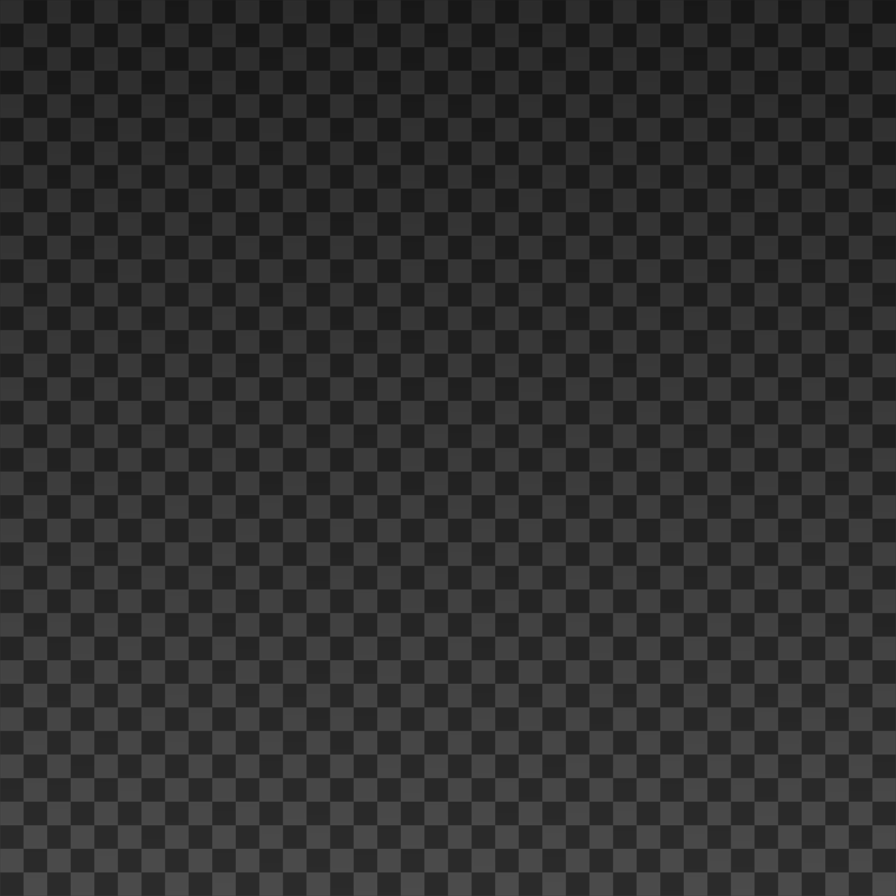
Write a Shadertoy shader that draws this pattern.

```glsl
// Charcoal checkerboard of 38 by 38 squares, fading from near black at the top to grey at the bottom.
#define CELLS 38.0
#define DARK_BOTTOM 0.168
#define DARK_TOP 0.090
#define LIGHT_BOTTOM 0.293
#define LIGHT_TOP 0.174
#define EDGE_SOFTNESS 0.03
#define RIM_WIDTH 0.07
#define RIM_GAIN 0.006
#define CELL_VARIATION 0.004

// Sine-free hash of a cell index, 0 to 1
float hash21(vec2 p) {
    vec3 q = fract(vec3(p.xyx) * 0.1031);
    q += dot(q, q.yzx + 33.33);
    return fract((q.x + q.y) * q.z);
}

// Distance to the nearest cell border on each axis, in cells
vec2 borderDistance(vec2 p) {
    return 0.5 - abs(fract(p) - 0.5);
}

// Antialiased checker: 0 on dark squares, 1 on light ones
float checker(vec2 p, float halfWidth) {
    vec2 parity = 1.0 - 2.0 * mod(floor(p), 2.0);
    vec2 wave = parity * clamp(borderDistance(p) / halfWidth, 0.0, 1.0);
    return 0.5 - 0.5 * wave.x * wave.y;
}

void mainImage(out vec4 fragColor, in vec2 fragCoord) {
    vec2 uv = fragCoord / iResolution.xy;
    vec2 grid = uv * CELLS;
    float pixel = CELLS / min(iResolution.x, iResolution.y);

    // Vertical fade of both tones
    float dark = mix(DARK_BOTTOM, DARK_TOP, uv.y);
    float light = mix(LIGHT_BOTTOM, LIGHT_TOP, uv.y);

    // Squares
    float lightMask = checker(grid, max(0.5 * pixel, EDGE_SOFTNESS));
    float shade = mix(dark, light, lightMask);

    // Faint brighter rim inside the light squares
    vec2 border = borderDistance(grid);
    float rim = 1.0 - smoothstep(0.0, RIM_WIDTH + pixel, min(border.x, border.y));
    shade += RIM_GAIN * rim * lightMask;

    // Slight tone difference from square to square
    shade += CELL_VARIATION * (hash21(floor(grid)) - 0.5);

    fragColor = vec4(vec3(shade), 1.0);
}
```
